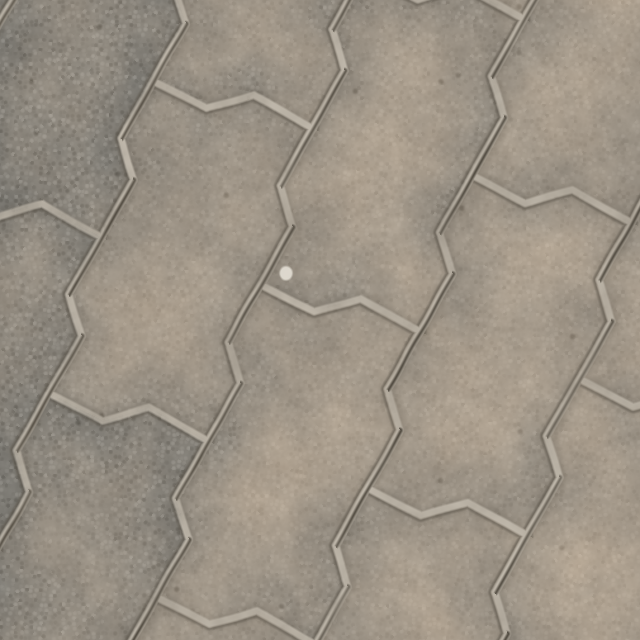
Reproduce this texture procedurally as a WebGL 2 fragment shader.

```glsl
#version 300 es
precision highp float;
// Weathered interlocking paving stones in slanted, half-staggered columns with zigzag joints.
uniform vec2 u_resolution;
out vec4 fragColor;

// Lattice: first axis steps one column across, second steps half a stone down
const mat2 GRID = mat2(0.249, -0.074, -0.0814, -0.2441);
const vec2 ORIGIN = vec2(0.2396, 0.8737);
// Joint corners, in lattice units
const vec2 BEND = vec2(0.076, -0.39);
const vec2 END_DIP = vec2(0.357, 0.067);
const vec2 END_RISE = vec2(0.598, -0.091);
// Line widths and softness, in canvas units
const float JOINT_HALF = 0.0054;
const float GAP_HALF = 0.0023;
const float GAP_SHIFT = 0.0018;
const float RIM_SHIFT = 0.0078;
const float SHADOW_REACH = 0.020;
const float SOFT = 0.0024;
const float WOBBLE = 0.0006;
// Wear
const float GRAIN_SCALE = 135.0;
const float PIT_SCALE = 30.0;
const vec2 PEBBLE = vec2(0.447, 0.573);
const float PEBBLE_RADIUS = 0.0105;
// Colours
const vec3 WARM_STONE = vec3(0.668, 0.620, 0.557);
const vec3 GREY_STONE = vec3(0.535, 0.515, 0.480);
const vec3 SAND = vec3(0.745, 0.715, 0.665);
const vec3 GAP = vec3(0.330, 0.305, 0.265);
const vec3 CHALK = vec3(0.880, 0.860, 0.820);

float hash(vec2 p) {
  return fract(sin(dot(p, vec2(127.1, 311.7))) * 43758.5);
}

// Distance to the nearest scattered point, and that point's random value
vec2 cellular(vec2 p) {
  vec2 cell = floor(p), best = vec2(9.0, 0.0);
  for (int y = -1; y <= 1; y++)
    for (int x = -1; x <= 1; x++) {
      vec2 c = cell + vec2(x, y);
      float r = hash(c);
      float d = length(c + 0.15 + 0.7 * vec2(r, hash(c + 57.3)) - p);
      if (d < best.x) best = vec2(d, fract(r * 91.7));
    }
  return best;
}

// Layered, turning sines in about -1..1
float blotches(vec2 p) {
  float sum = 0.0, amp = 0.5;
  for (int i = 0; i < 5; i++) {
    sum += amp * sin(p.x + 1.3 * sin(p.y)) * cos(p.y * 0.9 + 0.7 * sin(p.x));
    p = mat2(1.3, 1.2, -1.2, 1.3) * p + 2.7;
    amp *= 0.65;
  }
  return sum;
}

// Distance to a segment whose ends are given in lattice units
float segment(vec2 p, vec2 from, vec2 to) {
  vec2 a = p - GRID * from, b = GRID * (to - from);
  return length(a - b * clamp(dot(a, b) / dot(b, b), 0.0, 1.0));
}

// Sideways shift of the long joint at height v
float sideZigzag(float v) {
  float w = v - round(v), e = abs(w), k = abs(BEND.y);
  return -sign(w) * BEND.x * min(e / k, (0.5 - e) / (0.5 - k));
}

// Vertical shift of the end joint at position t across a column
float endZigzag(float t) {
  if (t < END_DIP.x) return END_DIP.y * t / END_DIP.x;
  if (t > END_RISE.x) return END_RISE.y * (1.0 - t) / (1.0 - END_RISE.x);
  return mix(END_DIP.y, END_RISE.y, (t - END_DIP.x) / (END_RISE.x - END_DIP.x));
}

float band(float d, float halfWidth) {
  return 1.0 - smoothstep(halfWidth - SOFT, halfWidth + SOFT, abs(d));
}

void main() {
  vec2 p = gl_FragCoord.xy / min(u_resolution.x, u_resolution.y);
  vec2 q = p - ORIGIN + WOBBLE * vec2(sin(p.y * 47.0 + 3.0 * sin(p.x * 19.0)), sin(p.x * 53.0 + p.y * 31.0));
  vec2 uv = inverse(GRID) * q;

  // Distances to straight sides, short links and stone ends
  vec3 d = vec3(9.0);
  for (int y = -1; y <= 1; y++)
    for (int x = -1; x <= 1; x++) {
      vec2 n = round(uv) + vec2(x, y);
      d.x = min(d.x, segment(q, n + BEND, n - BEND));
      d.y = min(d.y, segment(q, n - BEND, n + vec2(0, 1) + BEND));
      if (mod(n.x + n.y, 2.0) < 0.5) {
        d.z = min(d.z, segment(q, n, n + END_DIP));
        d.z = min(d.z, segment(q, n + END_DIP, n + END_RISE));
        d.z = min(d.z, segment(q, n + END_RISE, n + vec2(1, 0)));
      }
    }
  float edge = min(d.x, min(d.y, d.z));

  // Which stone this is, and which side of its joints
  float across = uv.x - sideZigzag(uv.y), column = floor(across);
  float along = (uv.y - endZigzag(uv.x - column) - mod(column, 2.0)) * 0.5;
  vec2 stone = vec2(column, floor(along));
  vec2 centre = ORIGIN + GRID * vec2(column + 0.5, 2.0 * stone.y + mod(column, 2.0) + 1.0);
  float rightward = fract(across) < 0.5 ? 1.0 : -1.0;
  float downward = fract(along) < 0.5 ? 1.0 : -1.0;

  // Stone tint: greyer to the left, at the top and along the margins
  float warmth = -0.12 + 0.76 * smoothstep(-0.1, 0.58, 0.65 * centre.x + 0.35 * p.x);
  warmth += 0.3 * (hash(stone + 4.0) - 0.5) - 0.22 * smoothstep(0.6, 1.0, p.y);
  warmth += 0.36 * smoothstep(0.005, 0.10, edge) + 0.42 * blotches(p * 11.0 + stone * 5.0);
  vec3 color = mix(GREY_STONE, WARM_STONE, clamp(warmth, -0.35, 1.35));
  color += 0.025 * blotches(p * 27.0 + 3.0) * vec3(1.0, 1.0, 0.95);

  // Grain, coarser on the grey stones, and rare dark pits
  float rough = mix(0.14, 0.065, smoothstep(0.0, 0.6, warmth));
  vec2 grain = cellular(p * GRAIN_SCALE), pit = cellular(p * PIT_SCALE);
  color += rough * (grain.y - 0.5) * (1.0 - smoothstep(0.15, 0.7, grain.x));
  color += 0.02 * blotches(p * 85.0);
  color -= 0.10 * step(0.982, pit.y) * (1.0 - smoothstep(0.03, 0.2, pit.x));

  // Soft shade around joints, then a dark rim on their shaded side
  color = mix(color, GAP, 0.24 * (1.0 - smoothstep(0.0, SHADOW_REACH, edge)));
  float rims = 0.45 * band(d.x * rightward + RIM_SHIFT, GAP_HALF);
  rims = max(rims, 0.42 * band(d.y * rightward + RIM_SHIFT, GAP_HALF));
  rims = max(rims, 0.40 * band(d.z * downward - RIM_SHIFT, GAP_HALF));
  color = mix(color, GAP, rims * smoothstep(JOINT_HALF - SOFT, JOINT_HALF + SOFT, edge));

  // Sandy joints with the dark gap along the straight sides
  float worn = 0.8 + 0.3 * blotches(p * 21.0 + 8.0);
  color = mix(color, SAND, clamp(worn, 0.45, 1.0) * band(edge, JOINT_HALF));
  float open = clamp(0.85 + 0.3 * blotches(p * 9.0), 0.55, 1.0);
  color = mix(color, GAP, open * band(d.x * rightward - GAP_SHIFT, GAP_HALF));

  // One pale pebble
  float pebble = length((p - PEBBLE) * vec2(1.05, 0.95));
  color = mix(color, CHALK, 0.95 * band(pebble, PEBBLE_RADIUS));
  fragColor = vec4(color, 1.0);
}
```
